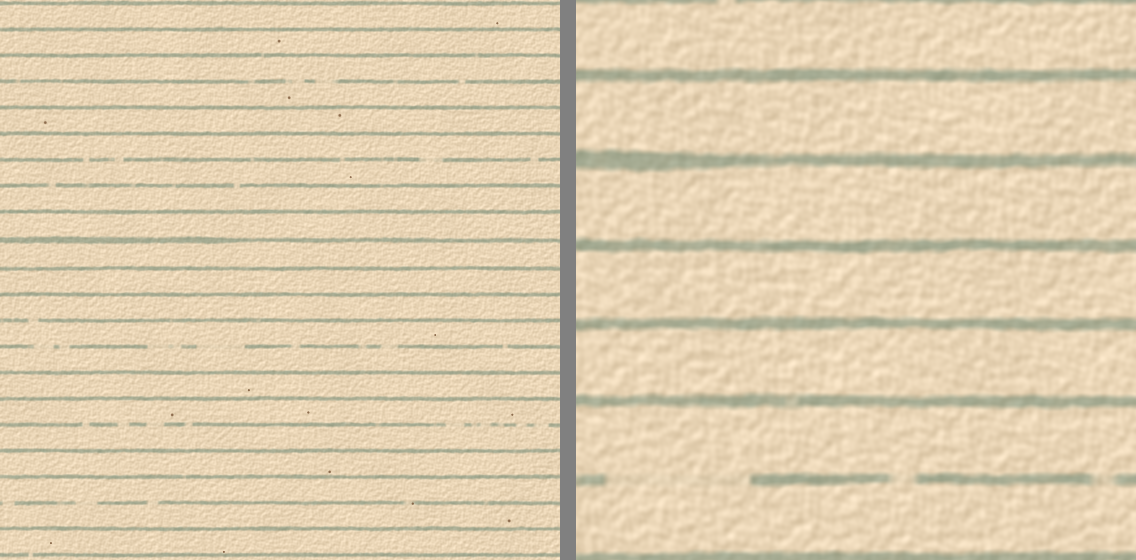
Left: the whole. Right: its middle third, enlarged.
This texture is drawn by a WebGL 2 fragment shader. Its source:

```glsl
#version 300 es
precision highp float;
// Cream grained paper ruled with 22 worn, sage green horizontal lines.

uniform vec2 u_resolution;
out vec4 fragColor;

// Integer hash: two values in 0..1 for each lattice cell.
vec2 hash2(vec2 cell) {
    uvec2 q = uvec2(ivec2(cell)) * uvec2(1597334673u, 3812015801u);
    uint h = (q.x ^ q.y) * 1597334673u;
    h = (h ^ (h >> 15)) * 2246822519u;
    h ^= h >> 13;
    return vec2(h & 65535u, h >> 16) / 65535.0;
}

float cornerSlope(vec2 cell, vec2 offset) {
    float angle = 6.28318 * hash2(cell).x;
    return dot(vec2(cos(angle), sin(angle)), offset);
}

// Gradient noise, roughly -0.7..0.7.
float gradientNoise(vec2 p) {
    vec2 i = floor(p), f = p - i;
    vec2 w = f * f * f * (f * (f * 6.0 - 15.0) + 10.0);
    vec2 e = vec2(1.0, 0.0);
    float low = mix(cornerSlope(i, f), cornerSlope(i + e, f - e), w.x);
    float high = mix(cornerSlope(i + e.yx, f - e.yx), cornerSlope(i + 1.0, f - 1.0), w.x);
    return mix(low, high, w.y);
}

float paperHeight(vec2 uv) {
    return gradientNoise(uv * vec2(105.0, 125.0)) + 0.6 * gradientNoise(uv * 215.0 + 37.0);
}

// Ink coverage of the nearest ruled line.
float ruledInk(vec2 uv) {
    // The spacing opens slightly around the thick line.
    float shift = 0.0085 * smoothstep(0.52, 0.63, uv.y);
    float v = (uv.y - 0.009 - shift) / 0.0465;
    float row = floor(v + 0.5);
    float seed = row * 7.3 + 40.0;

    // Hand-drawn wobble and ragged edges.
    float wobble = 0.0016 * gradientNoise(vec2(uv.x * 7.0, seed))
                 + 0.0011 * gradientNoise(vec2(uv.x * 55.0, seed + 3.0));
    float d = abs((v - row) * 0.0465 + wobble);
    d += 0.0013 * gradientNoise(uv * vec2(120.0, 160.0) + 11.0);

    float thick = abs(row - 12.0) < 0.5 ? 1.0 - smoothstep(0.36, 0.46, uv.x) : 0.0;
    float spread = 0.0009 * gradientNoise(vec2(uv.x * 12.0, seed + 5.0)) + 0.0017 * thick;
    float ink = 1.0 - smoothstep(0.0008, 0.0056, d - spread);

    // Broken stretches: each row has its own amount of wear.
    float wear = hash2(vec2(row, 91.0)).x;
    float threshold = mix(-0.68, -0.2, wear * wear) - 0.6 * thick;
    float contact = 0.75 * gradientNoise(vec2(uv.x * 27.0, seed + 1.0))
                  + 0.35 * gradientNoise(vec2(uv.x * 65.0, seed + 2.0))
                  + 0.45 * gradientNoise(vec2(uv.x * 4.0, seed + 4.0));
    ink *= mix(0.1, 1.0, smoothstep(threshold - 0.1, threshold + 0.08, contact));
    return ink * (0.92 + 0.2 * gradientNoise(uv * vec2(70.0, 30.0)));
}

// Sparse dark flecks, at most one in each cell.
float flecks(vec2 uv) {
    vec2 cell = floor(uv * 7.0);
    vec2 pick = hash2(cell + 201.0);
    vec2 center = (cell + 0.1 + 0.8 * hash2(cell + 57.0)) / 7.0;
    float size = mix(0.0024, 0.0042, pick.y);
    return step(0.76, pick.x) * (1.0 - smoothstep(0.0008, size, distance(uv, center)));
}

void main() {
    vec2 uv = gl_FragCoord.xy / u_resolution;

    // Embossed grain lit from the upper left.
    float relief = paperHeight(uv) - paperHeight(uv + vec2(-0.0022, 0.003));
    float mottle = gradientNoise(uv * 9.0) + gradientNoise(uv * 28.0 + 5.0);
    vec3 paper = vec3(0.915, 0.835, 0.712) + 0.014 * mottle;
    vec3 grain = relief * vec3(0.075, 0.078, 0.085);

    float ink = clamp(ruledInk(uv), 0.0, 1.0);
    vec3 color = mix(paper, vec3(0.63, 0.657, 0.56), ink);
    color += grain * (1.0 - 0.45 * ink);

    color = mix(color, vec3(0.46, 0.32, 0.2), 0.8 * flecks(uv));
    fragColor = vec4(clamp(color, 0.0, 1.0), 1.0);
}
```
